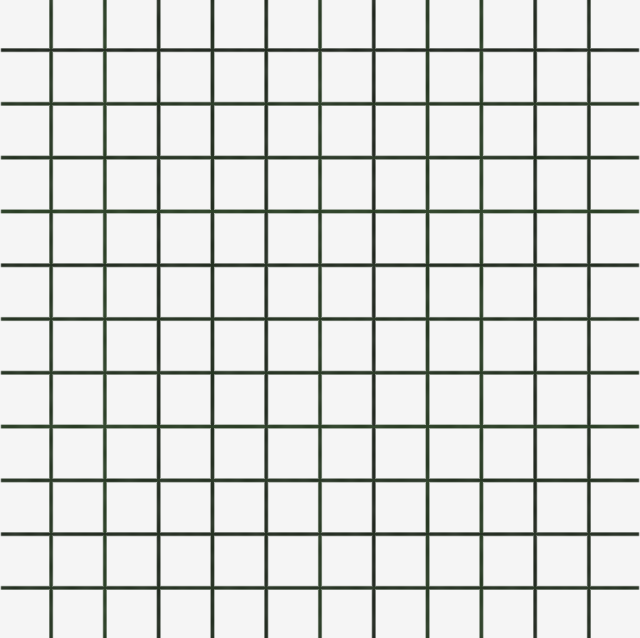
Give the GLSL for this pattern, as a Shadertoy shader.

```glsl
// Square grid of thin dark green rules on a pale ground, centred on the canvas.
// Each rule is the distance to its nearest repeat; a hash gives every rule its
// own tint and gradient noise adds faint uneven inking along its length.

const vec3  PAPER       = vec3(0.961);
const vec3  INK_BLACK   = vec3(0.145, 0.165, 0.140);
const vec3  INK_GREEN   = vec3(0.185, 0.265, 0.165);
const float PITCH       = 0.0843;   // rule spacing, in canvas heights
const float LINE_WIDTH  = 0.0057;
const float EDGE_SOFT   = 0.0024;   // width of the blurred rim
const float LAST_RULE   = 5.0;      // rules on each side of the central one
const float END_GAP     = 0.0015;   // horizontal rules stop short of the sides
const float WEAR_SCALE  = 45.0;
const float WEAR_AMOUNT = 0.05;
const float RIM_GREEN   = 0.25;     // extra green toward the rim of a rule
const float CROSS_GREEN = 0.20;     // extra green where rules cross

float hash(vec2 p) {
    vec3 q = fract(vec3(p.xyx) * 0.1031);
    q += dot(q, q.yzx + 33.33);
    return fract((q.x + q.y) * q.z);
}

float cornerSlope(vec2 cell, vec2 offset) {
    float angle = 6.2832 * hash(cell);
    return dot(vec2(cos(angle), sin(angle)), offset);
}

float gradientNoise(vec2 p) {
    vec2 i = floor(p), f = fract(p);
    vec2 u = f * f * f * (f * (f * 6.0 - 15.0) + 10.0);
    vec2 e = vec2(1.0, 0.0);
    float low  = mix(cornerSlope(i, f), cornerSlope(i + e, f - e), u.x);
    float high = mix(cornerSlope(i + e.yx, f - e.yx),
                     cornerSlope(i + e.xx, f - e.xx), u.x);
    return mix(low, high, u.y);
}

void mainImage(out vec4 fragColor, in vec2 fragCoord) {
    vec2 p = (fragCoord - 0.5 * iResolution.xy) / iResolution.y;
    float soft = max(EDGE_SOFT, 1.0 / iResolution.y);

    // Nearest rule on each axis: x holds verticals, y holds horizontals
    vec2 index = clamp(round(p / PITCH), -LAST_RULE, LAST_RULE);
    vec2 dist = abs(p - index * PITCH);
    vec2 cover = clamp(0.5 + (0.5 * LINE_WIDTH - dist) / soft, 0.0, 1.0);

    // Trim the ends of the horizontal rules
    float sideDist = 0.5 * iResolution.x / iResolution.y - abs(p.x);
    cover.y *= clamp(0.5 + (sideDist - END_GAP) / soft, 0.0, 1.0);

    // Tint of each rule, greener at the rim and at crossings
    vec2 tint = vec2(hash(vec2(index.x + 20.0, 3.0)),
                     hash(vec2(index.y + 20.0, 11.0)));
    tint += RIM_GREEN * dist / LINE_WIDTH;
    float green = cover.x > cover.y ? tint.x : tint.y;
    green += CROSS_GREEN * cover.x * cover.y;
    vec3 ink = mix(INK_BLACK, INK_GREEN, clamp(green, 0.0, 1.0));
    ink += WEAR_AMOUNT * gradientNoise(p * WEAR_SCALE + 100.0);

    fragColor = vec4(mix(PAPER, ink, max(cover.x, cover.y)), 1.0);
}
```
